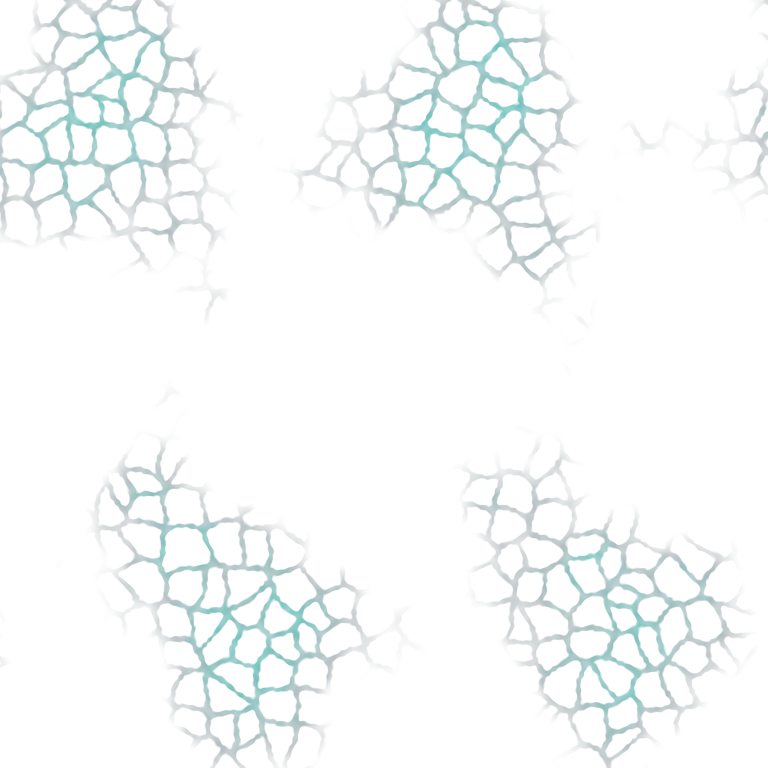
Reproduce this pattern procedurally as a three.js fragment shader.

```glsl
varying vec2 vUv;

const vec3 PAPER = vec3(1.0);
const vec3 GREY = vec3(0.72, 0.745, 0.755);
const vec3 TEAL = vec3(0.43, 0.76, 0.74);
const float CELLS = 23.0;

vec2 hash2(vec2 p) {
  vec2 q = vec2(dot(p, vec2(127.1, 311.7)), dot(p, vec2(269.5, 183.3)));
  return fract(sin(q) * 43758.5453);
}

// Bent, crossed sines in -1..1
float waves(vec2 p, float freq) {
  vec2 q = p * freq;
  float a = sin(q.x + 1.7 * sin(q.y * 0.6));
  float b = sin(q.y + 1.3 * sin(q.x * 0.7 + 1.0));
  return a * b;
}

vec2 cellPoint(vec2 cell, float jitter) {
  return cell + 0.5 + jitter * (hash2(cell) - 0.5);
}

// Distance to the nearest cell wall, with corners rounded by a soft minimum
float wallDistance(vec2 p, float jitter, float rounding) {
  vec2 base = floor(p);
  vec2 home = base;
  vec2 nearest = vec2(0.0);
  float best = 100.0;
  for (int y = -1; y <= 1; y++) {
    for (int x = -1; x <= 1; x++) {
      vec2 cell = base + vec2(float(x), float(y));
      vec2 r = cellPoint(cell, jitter) - p;
      float d = dot(r, r);
      if (d < best) {
        best = d;
        nearest = r;
        home = cell;
      }
    }
  }
  float sum = 0.0;
  for (int y = -2; y <= 2; y++) {
    for (int x = -2; x <= 2; x++) {
      if (x == 0 && y == 0) continue;
      vec2 r = cellPoint(home + vec2(float(x), float(y)), jitter) - p;
      float d = dot(0.5 * (nearest + r), normalize(r - nearest));
      sum += exp(-d / rounding);
    }
  }
  return -rounding * log(sum + 1e-9);
}

// Broad islands where the web shows
float islands(vec2 p) {
  vec2 q = p + 0.035 * vec2(sin(p.y * 17.0 + 1.0), sin(p.x * 15.0 + 2.0));
  float rows = 0.55 * cos(10.1 * (q.y - 0.82));
  float columns = 0.5 * cos(13.0 * (q.x - 0.13) + 3.4 * (q.y - 0.85));
  float ragged = 0.2 * waves(p + 0.3, 27.0) + 0.1 * waves(p.yx, 63.0);
  return rows + columns + ragged;
}

void main() {
  // Cell web with slightly bent walls
  vec2 bend = 0.05 * vec2(sin(vUv.y * 130.0), sin(vUv.x * 117.0 + 2.0));
  float wall = wallDistance(vUv * CELLS + bend, 0.92, 0.045);

  // Beaded strands that swell and pinch
  float bead = waves(vUv, 260.0);
  float halfWidth = 0.068 + 0.032 * bead;
  float line = 1.0 - smoothstep(halfWidth - 0.03, halfWidth + 0.03, wall);

  // Fade at island rims, teal in patches near their hearts
  float island = islands(vUv);
  float fade = smoothstep(0.1, 0.62, island);
  float patches = 0.5 + 0.5 * waves(vUv + 0.17, 34.0);
  float tint = smoothstep(0.4, 1.05, island) * (0.25 + 0.75 * patches);
  float tone = 0.86 + 0.14 * waves(vUv.yx + 0.4, 170.0);

  vec3 ink = mix(GREY, TEAL, tint);
  gl_FragColor = vec4(mix(PAPER, ink, line * fade * tone), 1.0);
}
```
